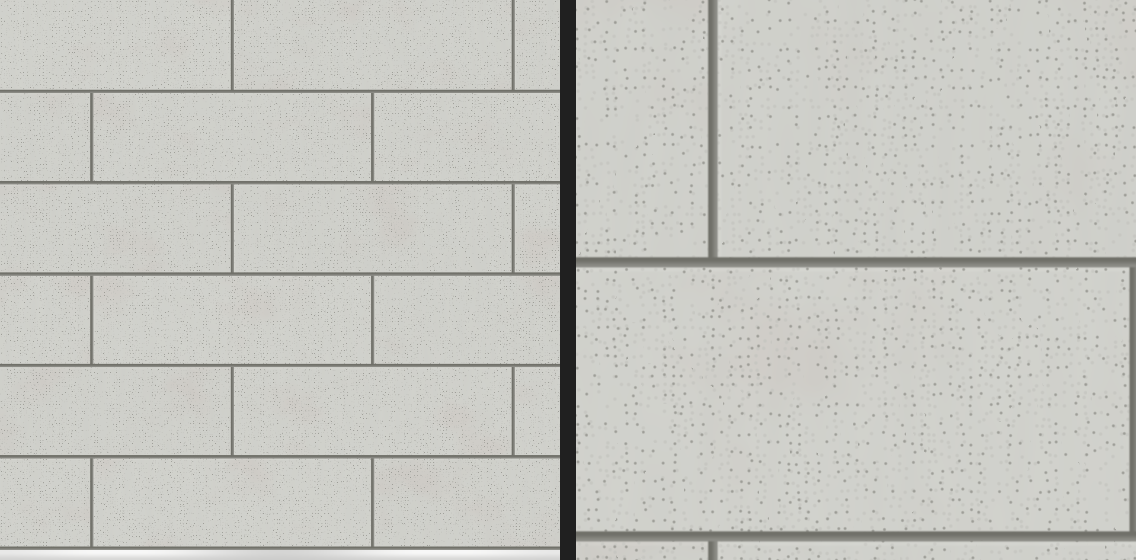
Left: the whole. Right: its middle third, enlarged.
Give the GLSL for this texture, as a three.js fragment shader.

```glsl
varying vec2 vUv;

const float COURSES = 6.0;
const vec2 PITCH = vec2(0.5016, 0.16315);   // brick plus joint
const float FIRST_JOINT = 0.4148;           // upright joint of the top course
const vec2 JOINT = vec2(0.0056, 0.0060);    // joint widths
const float SOFT = 0.0009;
const float FLECK_GRID = 175.0;
const float GRAIN_GRID = 235.0;

const vec3 BRICK = vec3(0.815, 0.818, 0.797);
const vec3 WARM = vec3(0.808, 0.792, 0.772);
const vec3 GRAIN = vec3(0.770, 0.770, 0.750);
const vec3 FLECK = vec3(0.570, 0.570, 0.545);
const vec3 JOINT_DARK = vec3(0.440, 0.440, 0.412);
const vec3 JOINT_LIGHT = vec3(0.545, 0.545, 0.522);
const vec3 SILL_GREY = vec3(0.790, 0.790, 0.785);
const vec3 SILL_WHITE = vec3(0.970, 0.970, 0.968);

float hash(vec2 p) {
  return fract(sin(dot(p, vec2(127.1, 311.7))) * 43758.55);
}

vec2 gradient(vec2 cell) {
  float angle = 6.28319 * hash(cell);
  return vec2(cos(angle), sin(angle));
}

float gradientNoise(vec2 p) {
  vec2 i = floor(p), f = fract(p);
  vec2 u = f * f * f * (f * (f * 6.0 - 15.0) + 10.0);
  vec2 e = vec2(1.0, 0.0);
  float low = mix(dot(gradient(i), f), dot(gradient(i + e), f - e), u.x);
  float high = mix(dot(gradient(i + e.yx), f - e.yx),
                   dot(gradient(i + e.xx), f - e.xx), u.x);
  return mix(low, high, u.y);
}

float fbm(vec2 p) {
  float sum = 0.0, amplitude = 0.6;
  for (int i = 0; i < 4; i++) {
    sum += amplitude * gradientNoise(p);
    p = p * 2.03 + 17.3;
    amplitude *= 0.5;
  }
  return sum;
}

// One jittered dot in a share of the grid cells
float dots(vec2 p, float grid, float radius, float share) {
  vec2 cell = floor(p * grid);
  vec2 jitter = vec2(hash(cell + 3.7), hash(cell + 41.3));
  float d = length(fract(p * grid) - mix(vec2(0.27), vec2(0.73), jitter)) / grid;
  float present = step(hash(cell + 89.1), share);
  return present * (1.0 - smoothstep(radius - 0.0006, radius + 0.0006, d));
}

float band(float offset, float width) {
  return 1.0 - smoothstep(-SOFT, SOFT, abs(offset) - 0.5 * width);
}

// Shadowed on the leading side, lit on the trailing side
vec3 jointColor(float offset, float width) {
  return mix(JOINT_DARK, JOINT_LIGHT, smoothstep(-0.25, 0.4, offset / width));
}

vec3 brickSurface(vec2 p, vec2 id) {
  vec2 q = p + 5.0 * vec2(hash(id), hash(id + 9.4));
  float patchTone = fbm(q * vec2(7.0, 9.0));
  float streak = gradientNoise(q * vec2(75.0, 14.0));
  float density = 0.42 + 0.35 * streak + 0.25 * patchTone;

  vec3 color = mix(BRICK, WARM, 0.75 * smoothstep(0.02, 0.42, patchTone));
  color += 0.006 * (hash(id + 2.6) - 0.5) + 0.008 * streak;
  color = mix(color, GRAIN, 0.75 * dots(q, GRAIN_GRID, 0.0010, density));
  return mix(color, FLECK, 0.8 * dots(p, FLECK_GRID, 0.0008, density));
}

vec3 sill(vec2 p) {
  float height = 1.0 - COURSES * PITCH.y;
  float across = smoothstep(0.0, 0.26, abs(p.x - 0.5));
  across *= 1.0 - 0.45 * smoothstep(0.32, 0.5, abs(p.x - 0.5));
  float rise = smoothstep(0.0, 0.65, p.y / height);
  return mix(SILL_GREY, SILL_WHITE, (0.25 + 0.75 * across) * (0.3 + 0.7 * rise));
}

void main() {
  // Courses are counted down from the top
  float depth = (1.0 - vUv.y) / PITCH.y;
  float course = floor(depth);
  float along = (vUv.x - FIRST_JOINT) / PITCH.x + 0.5 * mod(course, 2.0);
  float nearest = floor(depth + 0.5);
  vec2 offset = vec2(fract(along + 0.5) - 0.5, depth - nearest) * PITCH;

  // Brick face with a faint lit edge after each joint
  vec3 color = brickSurface(vUv, vec2(floor(along), course));
  vec2 lit = vec2(band(offset.x - JOINT.x * 0.75, 0.002),
                  band(offset.y - JOINT.y * 0.75, 0.002) * step(0.5, nearest));
  color += 0.015 * max(lit.x, lit.y);

  // Upright joints, bottom sill, then level joints
  color = mix(color, jointColor(offset.x, JOINT.x), band(offset.x, JOINT.x));
  color = mix(color, sill(vUv), step(COURSES, depth));
  float level = band(offset.y, JOINT.y) * step(0.5, nearest);
  color = mix(color, jointColor(offset.y, JOINT.y), level);

  gl_FragColor = vec4(color, 1.0);
}
```
